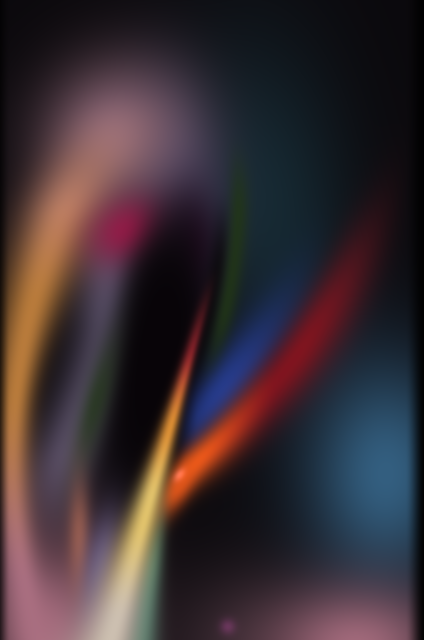
Give the GLSL for this background, as a Shadertoy shader.

```glsl
#define NIGHT vec3(.043, .034, .048)
#define TEAL vec3(.09, .18, .22)
#define STEEL vec3(.20, .37, .50)
#define ROSE vec3(.66, .43, .50)
#define MAUVE vec3(.56, .41, .47)
#define GOLD vec3(.72, .48, .23)
#define PEACH vec3(.74, .50, .41)
#define CRIMSON vec3(.60, .10, .28)
#define ORANGE vec3(.93, .35, .10)
#define RUBY vec3(.50, .08, .12)
#define COBALT vec3(.15, .24, .57)
#define MOSS vec3(.13, .21, .09)

// Soft ellipse, sheared sideways by slant
float blob(vec2 p, vec2 center, vec2 radius, float slant) {
    vec2 d = p - center;
    d.x -= slant * d.y;
    d /= radius;
    return exp(-dot(d, d));
}

// Soft ridge with its own falloff on each side
float ridge(float d, float below, float above) {
    d /= d < 0. ? below : above;
    return exp(-d * d);
}

// Smooth window between two limits
float span(float v, float low, float high, float soft) {
    return smoothstep(low - soft, low + soft, v)
         * (1. - smoothstep(high - soft, high + soft, v));
}

vec3 backdrop(vec2 p) {
    vec3 col = NIGHT;
    col = mix(col, TEAL, .85 * blob(p, vec2(.63, .68), vec2(.20, .27), -.1));
    col = mix(col, STEEL, blob(p, vec2(.91, .26), vec2(.19, .18), 0.));
    col = mix(col, MAUVE, .25 * blob(p, vec2(.56, -.01), vec2(.18, .13), 0.));
    return mix(col, ROSE, .95 * blob(p, vec2(.84, -.01), vec2(.22, .095), 0.));
}

// Curved wing rising to the right, blue above and red along its spine
vec3 wing(vec3 col, vec2 p) {
    float t = p.x - .42;
    float slope = .5 + 1.24 * t;
    float d = (p.y - .255 - .5 * t - .62 * t * t) / sqrt(1. + slope * slope);
    float start = smoothstep(-.02, .05, t);
    float blue = ridge(d - .065, .045, .055) * start;
    col = mix(col, COBALT, .95 * blue * (1. - smoothstep(.10, .38, t)));
    float width = .024 + .075 * clamp(t, 0., .4);
    float red = ridge(d, width * 1.15, width) * smoothstep(-.04, .02, t);
    vec3 tint = mix(ORANGE, RUBY, smoothstep(.03, .24, t));
    col = mix(col, tint, red * (1. - smoothstep(.28, .57, t)));
    return mix(col, ORANGE, .95 * blob(p, vec2(.418, .24), vec2(.033, .046), .65));
}

// Rounded loop: hazy crown, gilded left rim, dark hollow
vec3 loop(vec3 col, vec2 p) {
    float y = p.y;
    col = mix(col, vec3(.27, .26, .38), .85 * blob(p, vec2(.42, .735), vec2(.115, .14), -.15));
    col = mix(col, MAUVE, blob(p, vec2(.27, .79), vec2(.17, .115), .1));

    // Lavender lining and rosy foot
    float lining = ridge(p.x - .13 - .13 * smoothstep(.2, .5, y), .085, .075);
    col = mix(col, vec3(.37, .33, .43), .9 * lining * span(y, .20, .66, .10));
    col = mix(col, ROSE, .95 * blob(p, vec2(.12, .01), vec2(.17, .16), 0.));

    // Gilded rim
    float rise = smoothstep(.35, .72, y);
    float rim = ridge(p.x - .03 - .8 * (y - .28) * (y - .28),
                      .055 + .045 * rise, .042 + .055 * rise);
    vec3 tint = mix(ROSE, GOLD, smoothstep(.08, .40, y));
    tint = mix(tint, PEACH, smoothstep(.52, .72, y));
    col = mix(col, tint, rim * (1. - smoothstep(.66, .86, y)));

    // Crimson fold, then the hollow
    col = mix(col, CRIMSON, .9 * blob(p, vec2(.295, .64), vec2(.085, .052), .4));
    col = mix(col, vec3(.17, .06, .16), .8 * blob(p, vec2(.46, .615), vec2(.06, .085), 0.));
    vec2 d = p - vec2(.37, .455);
    d = vec2(d.x - .22 * d.y, d.y) / vec2(.112, .225);
    float hollow = dot(d, d);
    col = mix(col, vec3(.03, .015, .03), exp(-hollow * hollow));

    // Mossy streak, salmon streak and blue pocket at the foot
    col = mix(col, MOSS, .75 * blob(p, vec2(.225, .37), vec2(.033, .10), .4));
    col = mix(col, vec3(.68, .41, .33), .75 * blob(p, vec2(.187, .16), vec2(.026, .09), 0.));
    col = mix(col, vec3(.42, .38, .55), .8 * blob(p, vec2(.235, .12), vec2(.04, .085), .3));

    // Dark seam and green arc on the right
    float arc = p.x - .563 + .9 * (y - .7) * (y - .7);
    col = mix(col, NIGHT, .85 * ridge(arc + .037, .024, .024) * span(y, .43, .64, .07));
    return mix(col, MOSS, .85 * ridge(arc, .021, .024) * span(y, .45, .73, .07));
}

// Slender blade, pale at its foot and red at its tip
vec3 blade(vec3 col, vec2 p) {
    float y = p.y;
    float d = p.x - .272 - .42 * (y - .023);
    float taper = max(1. - 2. * y, 0.);
    float width = .016 + .07 * taper * taper;
    float fade = 1. - smoothstep(.40, .59, y);
    float fringe = ridge(d - width * .85, width * .5, width * .42);
    col = mix(col, vec3(.30, .50, .42), .8 * fringe * (1. - smoothstep(.10, .25, y)));
    vec3 tint = mix(vec3(.80, .75, .69), vec3(.88, .76, .42), smoothstep(.03, .19, y));
    tint = mix(tint, vec3(.85, .55, .20), smoothstep(.22, .34, y));
    tint = mix(tint, vec3(.60, .15, .18), smoothstep(.33, .46, y));
    return mix(col, tint, ridge(d, width, width * .75) * fade);
}

void mainImage(out vec4 fragColor, in vec2 fragCoord) {
    vec2 p = fragCoord / iResolution.xy;
    vec3 col = blade(loop(wing(backdrop(p), p), p), p);

    // Small glints
    col += vec3(.20, .16, .22) * blob(p, vec2(.423, .258), vec2(.012, .010), .6);
    col += vec3(.18, .05, .16) * blob(p, vec2(.537, .021), vec2(.018, .012), 0.);

    // Dark side edges
    col *= smoothstep(-.015, .025, p.x) * (1. - smoothstep(.955, 1.005, p.x));
    fragColor = vec4(clamp(col, 0., 1.), 1.);
}
```
